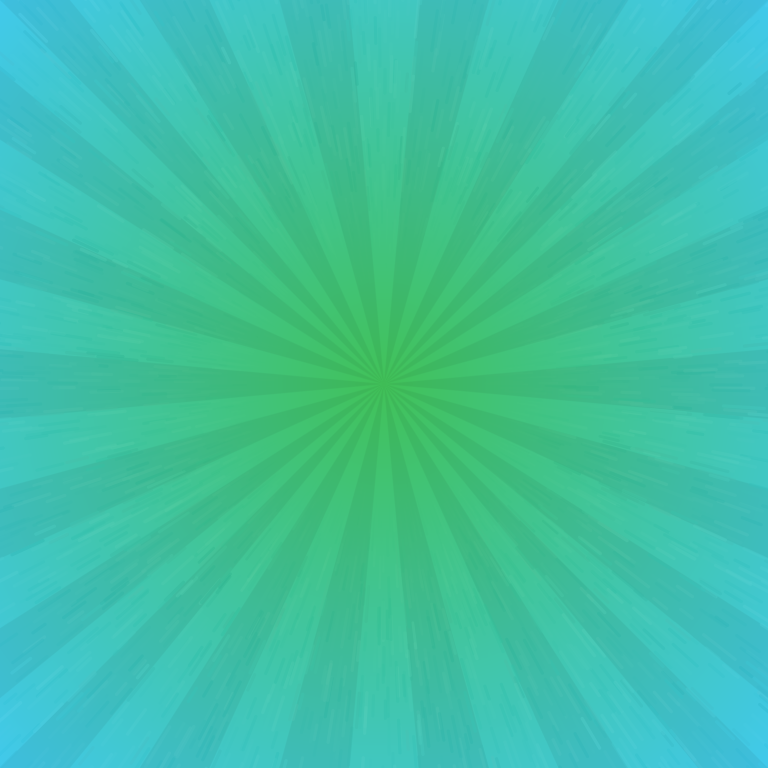
Reproduce this background procedurally as a WebGL 1 fragment shader.

```glsl
precision highp float;
// Sunburst of light and dark rays over a green to blue radial fade. The rays
// meet a square border at even steps, so they narrow towards the diagonals.
// Thin radial dashes in polar cells repaint the outer area with nearby colour.

uniform vec2 u_resolution;

#define RAYS_PER_SIDE 11.0
#define RAY_CONTRAST 0.027
#define EDGE_SOFTNESS 0.0011
#define DASH_LANES 270.0
#define DASH_ROWS 14.0
#define DASH_OPACITY 0.42
#define DASH_JITTER 0.07
#define DASH_SPARSITY 0.6
#define DASH_HALF_WIDTH 0.0021

const float PI = 3.141593;
const float TAU = 6.283185;
const vec3 CENTER_COLOR = vec3(0.247, 0.738, 0.335);
const vec3 CORNER_COLOR = vec3(0.250, 0.768, 0.900);
const float CORNER_RADIUS = 0.7071;

float hash(vec2 cell) {
  vec3 q = fract(vec3(cell.xyx) * vec3(0.1031, 0.1030, 0.0973));
  q += dot(q, q.yzx + 33.33);
  return fract((q.x + q.y) * q.z);
}

// Radial fade with rays; a light ray points up and down, a dark one sideways.
vec3 sunburst(float angle, float radius) {
  vec3 fade = mix(CENTER_COLOR, CORNER_COLOR, radius / CORNER_RADIUS);
  vec2 direction = abs(vec2(cos(angle), sin(angle)));
  float major = max(direction.x, direction.y);
  float minor = min(direction.x, direction.y);
  float wave = cos(0.5 * PI * RAYS_PER_SIDE * minor / major);
  wave *= direction.y > direction.x ? 1.0 : -1.0;
  float edgeDistance = wave * radius * major * major * 2.0 / (PI * RAYS_PER_SIDE);
  float ray = smoothstep(-EDGE_SOFTNESS, EDGE_SOFTNESS, edgeDistance);
  return fade * (1.0 + RAY_CONTRAST * (2.0 * ray - 1.0));
}

// One layer of dashes: a rounded streak in some of the polar cells.
vec3 paintDashes(vec3 color, float angle, float radius, float layer) {
  float lanes = DASH_LANES + 46.0 * layer;
  float laneCoord = fract(angle / TAU + 0.137 * layer) * lanes;
  float lane = floor(laneCoord);
  float rowCoord = radius * DASH_ROWS + hash(vec2(lane, layer + 3.0));
  float row = floor(rowCoord);
  vec2 cell = vec2(lane + 17.0 * layer, row + 31.0 * layer);
  float choice = hash(cell);
  float shift = hash(cell + 71.3) - 0.5;
  float tone = hash(cell + 139.7) - 0.5;

  // Distance to a radial segment, in canvas units.
  vec2 local = vec2(laneCoord - lane, rowCoord - row) - 0.5;
  float laneWidth = TAU * radius / lanes;
  vec2 offset = vec2(local.x * laneWidth, local.y / DASH_ROWS);
  float halfLength = mix(0.009, 0.027, hash(cell + 23.1));
  offset.y = max(abs(offset.y) - halfLength, 0.0);
  float halfWidth = min(DASH_HALF_WIDTH, 0.36 * laneWidth);
  float mask = 1.0 - smoothstep(halfWidth - 0.0008, halfWidth + 0.0008, length(offset));
  mask *= step(DASH_SPARSITY, choice) * smoothstep(0.12, 0.36, radius);

  // Pick up nearby paint, with a warm or cool tint.
  float dashAngle = angle - local.x * TAU / lanes + shift * DASH_JITTER;
  vec3 paint = sunburst(dashAngle, max(radius + 0.14 * tone, 0.0));
  paint += vec3(0.13, 0.05, -0.06) * tone;
  return mix(color, paint, mask * DASH_OPACITY);
}

void main() {
  vec2 p = (gl_FragCoord.xy - 0.5 * u_resolution) / min(u_resolution.x, u_resolution.y);
  float radius = length(p);
  float angle = atan(p.y, p.x + 0.000001);

  vec3 color = sunburst(angle, radius);
  for (int i = 0; i < 4; i++) {
    color = paintDashes(color, angle, radius, float(i));
  }
  gl_FragColor = vec4(color, 1.0);
}
```
